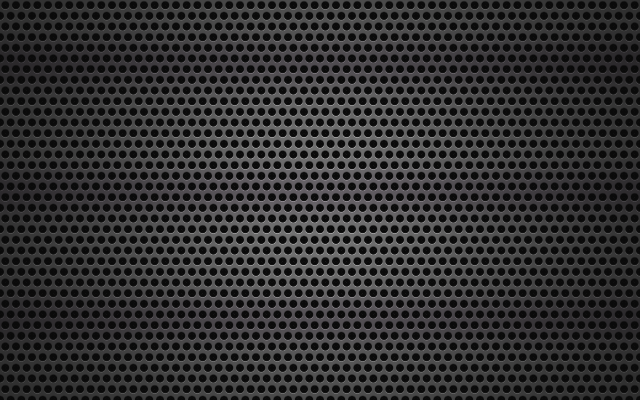
Write a Shadertoy shader that draws this texture.

```glsl
// Dark perforated metal sheet: staggered round holes with lit lower rims under a soft central light.

#define COLUMNS 60.0        // holes across the canvas
#define HOLE_RADIUS 0.365   // in cells
#define RIM_WIDTH 0.055     // in cells
#define RIM_GAIN 0.75       // brightness of the lower rim
#define PLATE_DARK 0.16     // plate far from the light
#define PLATE_LIGHT 0.45    // plate under the light
#define LIGHT_FALLOFF 3.0
#define BAND_ROWS 12.0      // rows between darker bands
#define BAND_DEPTH 0.16

const float TAU = 6.2831853;
const vec3 HOLE_COLOR = vec3(0.038);
const vec3 MESH_COLOR = vec3(0.10);
const vec3 BAND_TINT = vec3(1.02, 0.97, 1.03);

// Coverage of the inside of a signed distance, softened over one pixel.
float coverage(float dist, float pixel) {
    return 1.0 - smoothstep(-0.6 * pixel, 0.6 * pixel, dist);
}

// Glow around the canvas centre, from 1 down to 0.
float centralLight(vec2 fragCoord) {
    vec2 p = (fragCoord - 0.5 * iResolution.xy) / iResolution.y;
    return exp(-LIGHT_FALLOFF * dot(p, p));
}

// Narrow dark bands that run across the rows.
float rowBand(float row) {
    float wave = 0.5 + 0.5 * cos(TAU * (row - 6.0) / BAND_ROWS);
    return wave * wave * wave;
}

// Dark hole with a faint second mesh behind it.
vec3 holeShade(vec2 d, float light) {
    float depth = length(d) / HOLE_RADIUS;
    float mesh = smoothstep(0.1, 0.8, cos(24.0 * d.x) * cos(24.0 * d.y));
    float lowerWall = smoothstep(0.65, 1.0, depth) * smoothstep(-0.1, 0.3, d.y);
    float glow = mesh * (1.0 - depth) * (0.3 + 0.7 * light) + 0.8 * lowerWall;
    return mix(HOLE_COLOR, MESH_COLOR, clamp(glow, 0.0, 1.0));
}

void mainImage(out vec4 fragColor, in vec2 fragCoord) {
    // Square cells counted from the top left; odd rows shift by half a cell.
    float pixel = COLUMNS / iResolution.x;
    vec2 grid = vec2(fragCoord.x, iResolution.y - fragCoord.y) * pixel;
    float row = floor(grid.y);
    float shift = 0.5 * mod(row, 2.0);
    vec2 d = fract(grid + vec2(shift, 0.0)) - 0.5;
    float radius = length(d);

    // Plate under the central light, with the row bands.
    float light = centralLight(fragCoord);
    float band = rowBand(grid.y);
    float plate = mix(PLATE_DARK, PLATE_LIGHT, light) * (1.0 - BAND_DEPTH * band);
    vec3 color = plate * mix(vec3(1.0), BAND_TINT, band);

    // Rim: bright below the hole, shaded above it (d.y points down).
    float ring = coverage(abs(radius - HOLE_RADIUS - 0.5 * RIM_WIDTH) - 0.5 * RIM_WIDTH, pixel);
    float facing = d.y / max(radius, 0.001);
    float lit = smoothstep(0.1, 0.9, facing);
    float shaded = smoothstep(0.0, 0.9, -facing);
    color *= 1.0 + ring * (RIM_GAIN * lit - 0.35 * shaded);

    // Hole
    color = mix(color, holeShade(d, light), coverage(radius - HOLE_RADIUS, pixel));
    fragColor = vec4(color, 1.0);
}
```
